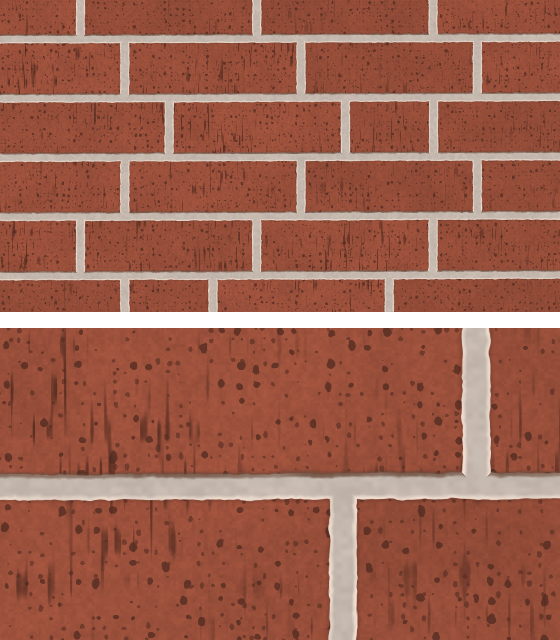
Top, the full canvas; bottom, a detail of the centre.
This texture is drawn by a WebGL 1 fragment shader. Its source:

```glsl
precision highp float;
// Red wire-cut brick wall in stepped running bond with half bricks and pale mortar.
uniform vec2 u_resolution;

float hash(vec2 p) {
  return fract(sin(dot(p, vec2(127.1, 311.7))) * 43758.5453);
}

float noise(vec2 p) {
  vec2 i = floor(p), f = fract(p);
  f = f * f * (3.0 - 2.0 * f);
  return mix(mix(hash(i), hash(i + vec2(1.0, 0.0)), f.x),
             mix(hash(i + vec2(0.0, 1.0)), hash(i + vec2(1.0, 1.0)), f.x), f.y);
}

// One jittered pit per grid cell, present in a given share of the cells
float pits(vec2 p, float share, float blur) {
  vec2 cell = floor(p);
  vec2 center = 0.3 + 0.4 * vec2(hash(cell + 3.1), hash(cell + 7.7));
  vec2 offset = (fract(p) - center) * vec2(1.0, 0.65 + 0.6 * hash(cell + 5.3));
  float radius = 0.08 + 0.16 * hash(cell + 9.2);
  float dist = length(offset) + 0.1 * (noise(p * 5.0) - 0.5);
  return step(hash(cell), share) * (1.0 - smoothstep(radius - blur, radius + blur, dist));
}

void main() {
  float pixel = 1.0 / u_resolution.y;
  vec2 p = gl_FragCoord.xy * pixel;
  vec2 pitch = vec2(0.565, 0.1898);
  vec2 joint = vec2(0.0148, 0.0138);

  // Courses count from the top and lean slightly
  float depth = 1.0 - p.y + 0.0027 * p.x - 0.1256;
  float course = floor(depth / pitch.y) + 1.0;
  float v = mod(depth, pitch.y);

  // Joints step right and back every four courses; every third course has a half brick
  float start = 0.258 + 0.142 * (2.0 - abs(mod(course, 4.0) - 2.0));
  float halfAt = start + (course < 3.0 ? pitch.x : 0.0);
  float shifted = mod(course, 3.0) > 1.5 ? step(halfAt + 0.25 * pitch.x, p.x) : 0.0;
  float u = (p.x - start) / pitch.x - 0.5 * shifted;
  vec2 brickId = vec2(floor(u) + shifted, course);
  float tone = hash(brickId + 2.4);

  // Signed distance into the brick, with slightly ragged arrises
  float ragged = 0.0026 * (noise(p * 75.0) - 0.5) + 0.0014 * (noise(p * 210.0) - 0.5);
  float side = (0.5 - abs(fract(u) - 0.5)) * pitch.x - joint.x;
  float below = pitch.y - v - joint.y;
  float d = min(side, min(v - joint.y, below)) + ragged;
  float brickMask = smoothstep(-0.7 * pixel, 0.7 * pixel, d);

  // Fired clay: soft mottling, fine grain, drag scratches and pits
  vec3 brick = vec3(0.59, 0.305, 0.225) * (0.97 + 0.06 * tone);
  brick *= 0.93 + 0.07 * noise(p * 14.0) + 0.08 * noise(p * vec2(170.0, 130.0));
  brick *= 0.97 + 0.06 * hash(floor(p * 300.0));
  float scratch = smoothstep(0.72, 0.95, noise(p * vec2(210.0, 22.0) + 40.0 * tone));
  scratch *= smoothstep(0.3, 0.7, noise(p * 11.0 + 8.0));
  brick *= 1.0 - (0.15 + 0.25 * tone) * scratch;
  float pitMask = max(pits(p * 52.0, 0.32, 52.0 * pixel * 0.5),
                      0.75 * pits(p * 88.0 + 17.0, 0.3, 88.0 * pixel * 0.5));
  brick = mix(brick, vec3(0.30, 0.16, 0.12), 0.72 * pitMask);
  brick *= 1.0 - 0.12 * (1.0 - smoothstep(0.0, 0.005, d));

  // Sandy mortar with a bright rim beside and above each brick
  vec3 mortar = vec3(0.77, 0.72, 0.68);
  mortar *= 0.95 + 0.06 * noise(p * 150.0) + 0.04 * noise(p * 35.0);
  float rim = 1.0 - smoothstep(0.001, 0.006, -d);
  float underBrick = step(0.5 * pitch.y, v) * step(below, side);
  float rimWear = 0.55 + 0.45 * noise(p * 42.0 + 6.0);
  mortar = mix(mortar, vec3(0.95, 0.88, 0.83), rim * rimWear * (1.0 - underBrick));

  // Thin broken shadow beneath the lower edge of each brick
  float shadow = underBrick * (1.0 - smoothstep(0.0005, 0.0045, abs(d + 0.001)));
  vec3 color = mix(mortar, brick, brickMask);
  color = mix(color, vec3(0.43, 0.31, 0.25), shadow * (0.45 + 0.45 * noise(p * 28.0)));

  gl_FragColor = vec4(color, 1.0);
}
```
